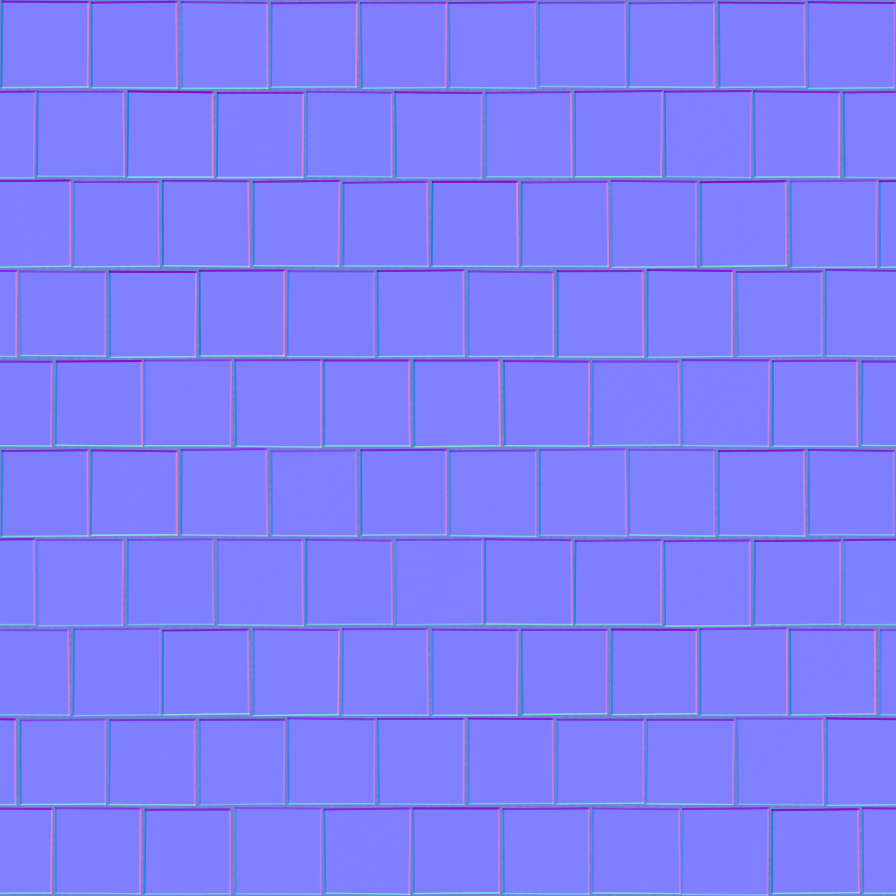
A Shadertoy shader for this texture map:

```glsl
const float TAU = 6.2831853;
const float TILES = 10.0;

vec4 hash4(vec2 id, float seed) {
    vec4 phase = id.x * vec4(12.99, 39.35, 73.16, 26.65) + id.y * vec4(78.23, 11.14, 52.24, 94.67);
    return fract(sin(phase + seed) * 4375.85);
}

// Layered sines with whole frequencies, so the grain wraps
float grain(vec2 uv) {
    vec2 a = TAU * uv;
    float g = sin(dot(a, vec2(61, 37)) + 2.0 * sin(dot(a, vec2(-23, 41))));
    g += sin(dot(a, vec2(-83, 97)) + 2.0 * sin(dot(a, vec2(47, 19))));
    g += sin(dot(a, vec2(109, -71)) + 2.0 * sin(dot(a, vec2(13, -59))));
    return g / 3.0;
}

void mainImage(out vec4 fragColor, in vec2 fragCoord) {
    vec2 uv = fragCoord / iResolution.xy;
    float aa = 0.65 * TILES / iResolution.y;

    // Each course steps two fifths of a tile to the right going down
    vec2 p = uv * TILES;
    p.x -= 0.4 * (TILES - 1.0 - floor(p.y));
    vec2 id = vec2(mod(floor(p.x), TILES), floor(p.y));
    vec2 q = fract(p) - 0.5;

    // Distances inside the four crooked edges: left, right, bottom, top
    vec4 inset = 0.006 + 0.019 * hash4(id, 1.7);
    inset += 0.026 * (hash4(id, 5.3) - 0.5) * q.yyxx;
    vec4 edge = vec4(q.x, -q.x, q.y, -q.y) + 0.5 - inset;
    float nearest = min(min(edge.x, edge.y), min(edge.z, edge.w));
    float tile = smoothstep(-aa, aa, nearest);

    // Bevels; depth varies by tile and by edge, green points down the canvas
    vec4 depth = hash4(id, 9.1);
    float tileDepth = hash4(id, 2.6).z;
    depth = mix(depth * depth, vec4(tileDepth * tileDepth), 0.5);
    vec4 bevel = 1.0 - smoothstep(-aa, aa, edge - vec4(0.019, 0.019, 0.016, 0.022));
    bevel *= mix(vec4(0.3, 0.35, 0.45, 0.45), vec4(1.5, 1.6, 1.5, 2.0), depth);
    vec2 slope = vec2(bevel.y - bevel.x, bevel.z - bevel.w);

    // Faint tilt and roughness of the faces
    float rough = grain(uv);
    slope += 0.025 * (hash4(id, 3.9).xy - 0.5) + 0.006 * rough;
    vec3 face = 0.5 + 0.5 * normalize(vec3(slope, 1.0));

    vec3 grout = vec3(0.44, 0.51, 0.83) + 0.02 * rough;
    fragColor = vec4(mix(grout, face, tile), 1.0);
}
```
